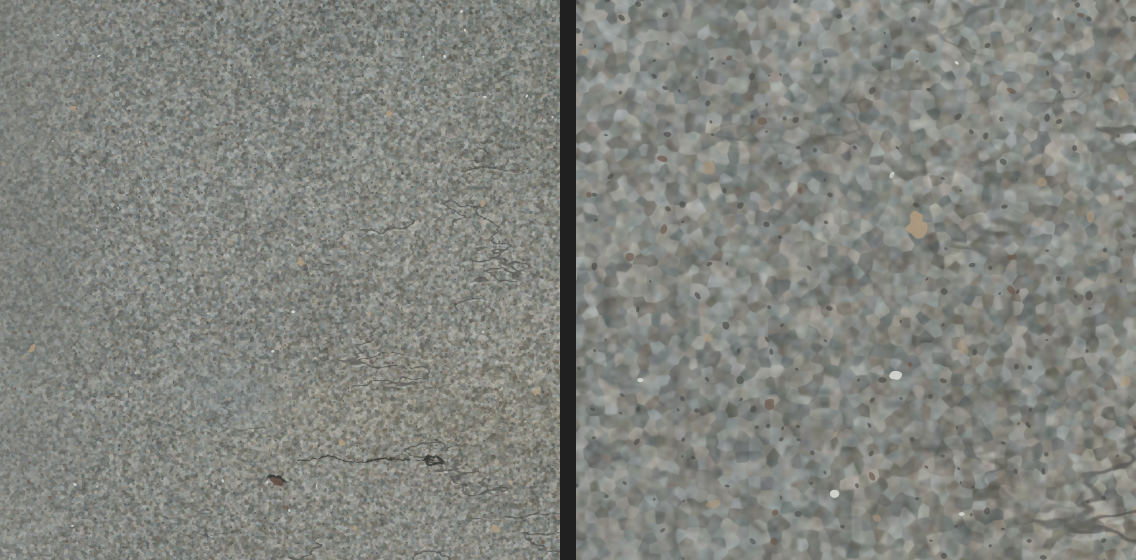
Left, the full canvas; right, a detail of the centre.
Give the GLSL for this texture, as a WebGL 2 fragment shader.

```glsl
#version 300 es
precision highp float;
// Weathered grey concrete: fine sandy grain, scattered grit, faint stains and hairline cracks.

uniform vec2 u_resolution;
out vec4 fragColor;

const vec3 BASE = vec3(0.510, 0.520, 0.503);
const vec3 WARM_SHIFT = vec3(0.030, 0.018, -0.002);
const vec3 BLUE_SHIFT = vec3(-0.018, 0.000, 0.022);
const vec3 PIT = vec3(0.29, 0.29, 0.28);
const vec3 CRACK = vec3(0.17, 0.18, 0.17);
const vec3 RUST = vec3(0.42, 0.33, 0.28);
const vec3 TAN = vec3(0.69, 0.61, 0.50);
const vec3 PALE = vec3(0.84, 0.85, 0.83);

const float GRAIN_CELLS = 165.0;
const float GRAIN_CONTRAST = 0.17;
const float DUST_CONTRAST = 0.10;
const float STAIN_CONTRAST = 0.07;
const float RELIEF = 0.20;
const vec2 LIGHT_STEP = vec2(-0.0012, 0.0026);
const vec2 CRACK_START = vec2(0.535, 0.182);
const vec2 CRACK_END = vec2(0.775, 0.176);
const vec2 RUST_PIT = vec2(0.497, 0.139);

// Three random values per lattice point and seed.
vec3 hash3(vec2 cell, int seed) {
  uvec3 v = uvec3(ivec3(ivec2(cell), seed)) * 1664525u + 1013904223u;
  for (int i = 0; i < 2; i++) {
    v.x += v.y * v.z; v.y += v.z * v.x; v.z += v.x * v.y;
    v ^= v >> 16u;
  }
  return vec3(v >> 8u) / 16777216.0;
}

float noise(vec2 p, int seed) {
  vec2 i = floor(p), f = fract(p);
  f = f * f * (3.0 - 2.0 * f);
  float low = mix(hash3(i, seed).x, hash3(i + vec2(1, 0), seed).x, f.x);
  float high = mix(hash3(i + vec2(0, 1), seed).x, hash3(i + vec2(1, 1), seed).x, f.x);
  return mix(low, high, f.y);
}

float fbm(vec2 p, int seed) {
  float sum = 0.0, amp = 0.533;
  for (int i = 0; i < 4; i++) {
    sum += amp * noise(p, seed + i);
    p = mat2(1.6, 1.2, -1.2, 1.6) * p + 17.0;
    amp *= 0.5;
  }
  return sum;
}

// Softly blended Voronoi grains: random values of the nearest grain.
vec3 grains(vec2 p, int seed) {
  vec2 cell = floor(p);
  vec4 sum = vec4(0.0);
  for (int y = -1; y <= 1; y++)
    for (int x = -1; x <= 1; x++) {
      vec2 c = cell + vec2(x, y);
      vec2 d = c + hash3(c, seed).xy - p;
      sum += exp(-13.0 * dot(d, d)) * vec4(hash3(c, seed + 1), 1.0);
    }
  return sum.rgb / sum.a;
}

// Coverage of sparse irregular specks, at most one per cell.
float specks(vec2 p, float cells, float density, float radius, int seed) {
  vec2 q = p * cells, c = floor(q);
  vec3 place = hash3(c, seed), shape = hash3(c, seed + 1);
  vec2 d = q - c - 0.3 - 0.4 * place.xy;
  float angle = 6.2832 * shape.x;
  d = mat2(cos(angle), sin(angle), -sin(angle), cos(angle)) * d;
  d.y *= 1.0 + 0.8 * shape.y;
  float r = radius * cells * mix(0.45, 1.0, shape.z * shape.z);
  float edge = 0.9 * cells / u_resolution.y;
  float dist = length(d) + 0.8 * r * (noise(p * 230.0, seed + 2) - 0.5);
  return step(place.z, density) * (1.0 - smoothstep(r - edge, r + edge, dist));
}

float segment(vec2 p, vec2 a, vec2 b) {
  vec2 d = b - a;
  return length(p - a - d * clamp(dot(p - a, d) / dot(d, d), 0.0, 1.0));
}

void main() {
  vec2 p = gl_FragCoord.xy / u_resolution;
  float px = 1.0 / u_resolution.y;

  // Broad stains and the rough, warmer lower right
  float stain = fbm(p * vec2(3.0, 5.0), 10) - 0.5;
  float rough = smoothstep(0.25, 0.75, p.x - 0.75 * p.y + 0.3 + 0.5 * stain);
  float worn = smoothstep(0.0, 0.25, p.x + 0.3 * stain);
  float band = exp(-pow((p.y - 0.27 - 0.1 * stain) / 0.10, 2.0));
  vec2 patchOffset = (p - vec2(0.42, 0.29)) / vec2(0.09, 0.06);
  float bluePatch = exp(-dot(patchOffset, patchOffset));
  vec3 color = BASE + STAIN_CONTRAST * stain;
  color += WARM_SHIFT * rough * (0.35 + 0.65 * band) + BLUE_SHIFT * bluePatch;
  color -= vec3(0.016, 0.010, 0.012) * smoothstep(0.4, 1.0, p.y) * p.x;

  // Sand grains, dust and surface relief
  vec3 grain = grains(p * GRAIN_CELLS, 20) - 0.5;
  float dust = noise(p * 270.0, 30) + noise(p * 125.0, 31) - 1.0;
  float contrast = mix(0.65, 1.0, worn) * (1.0 - 0.35 * bluePatch);
  color += contrast * (GRAIN_CONTRAST * grain.x + DUST_CONTRAST * dust);
  color += contrast * (vec3(0.035, 0.0, -0.035) * grain.y + vec3(-0.012, 0.012, 0.0) * grain.z);
  float slope = fbm(p * 58.0, 40) - fbm((p + LIGHT_STEP) * 58.0, 40);
  color += RELIEF * slope * mix(0.35, 1.0, rough);

  // Small pits and scattered grit
  color = mix(color, PIT, 0.65 * contrast * specks(p, 115.0, 0.13, 0.0023, 50));
  color = mix(color, RUST, 0.65 * specks(p, 48.0, 0.07, 0.0038, 54));
  color = mix(color, TAN, 0.55 * specks(p, 40.0, 0.05, 0.0045, 58));
  color = mix(color, TAN, 0.85 * specks(p, 12.0, 0.05, 0.0110, 62));
  color = mix(color, PALE, 0.90 * specks(p, 26.0, 0.045, 0.0036, 66));

  // Broken hairlines, mostly sideways, with a lit lower lip
  vec2 stretch = vec2(13.0, 31.0);
  float gate = smoothstep(0.56, 0.70, noise(p * vec2(9.0, 15.0), 70)) * mix(0.12, 1.0, rough);
  float line = abs(fbm(p * stretch, 72) - 0.5);
  float lip = abs(fbm((p + vec2(0.0, 0.004)) * stretch, 72) - 0.5);
  color += 0.05 * gate * (1.0 - smoothstep(0.01, 0.05, lip));
  color = mix(color, PIT, 0.60 * gate * (1.0 - smoothstep(0.006, 0.036, line)));

  // Main crack with an open end, and a rusty pit under a dark rim
  vec2 bend = vec2(noise(p * 75.0, 80), fbm(p * 42.0, 82)) - 0.5;
  vec2 q = p + bend * vec2(0.010, 0.024);
  float width = 0.0017 * noise(vec2(p.x * 38.0, 3.0), 86);
  float crack = 1.0 - smoothstep(width - px, width + px, segment(q, CRACK_START, CRACK_END));
  float openEnd = abs(length((q - CRACK_END) * vec2(0.65, 1.0)) - 0.008);
  crack = max(crack, 0.9 * (1.0 - smoothstep(0.0008, 0.0008 + 2.0 * px, openEnd)));
  float pit = length((q - RUST_PIT) * vec2(0.75, 1.0));
  color = mix(color, RUST * 0.85, 0.85 * (1.0 - smoothstep(0.007, 0.011, pit)));
  float rim = (1.0 - smoothstep(0.001, 0.001 + 2.0 * px, abs(pit - 0.011))) * smoothstep(0.0, 0.006, q.y - RUST_PIT.y);
  color = mix(color, CRACK, 0.85 * max(crack, rim));

  fragColor = vec4(clamp(color, 0.0, 1.0), 1.0);
}
```
